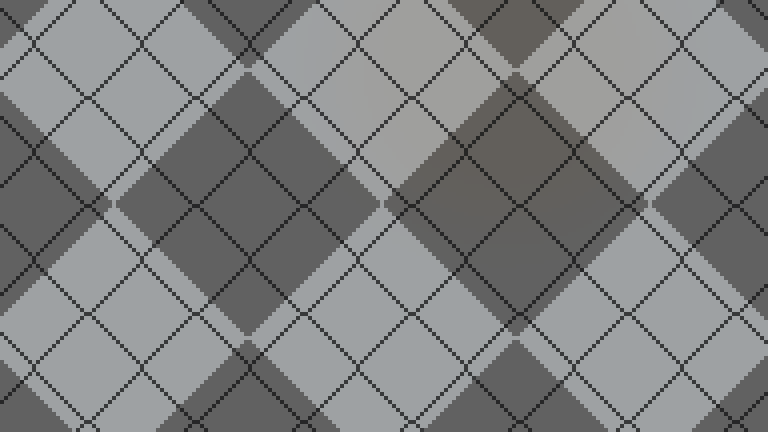
A Shadertoy shader for this pattern:

```glsl
// Grey argyle knit: stepped dark diamonds under a fine diagonal lattice.

const float ROWS = 108.0;            // stitches over the canvas height
const float DIAMOND_PERIOD = 67.0;   // in stitches
const float LATTICE_PERIOD = 27.0;
const int SAMPLES = 4;               // per axis, for smooth stitch edges

const vec3 LIGHT_WOOL = vec3(0.620, 0.630, 0.638);
const vec3 DARK_WOOL = vec3(0.380, 0.380, 0.380);
const vec3 THREAD = vec3(0.055, 0.055, 0.060);
const vec3 WARM_SHIFT = vec3(0.004, -0.006, -0.022);

// Mirrored distance to the nearest repeat of a centre
vec2 foldAround(vec2 p, vec2 center, float period) {
    return abs(mod(p - center + 0.5 * period, period) - 0.5 * period);
}

float diamondMask(vec2 stitch, vec2 center, float period) {
    vec2 d = foldAround(stitch, center, period);
    return step(d.x + d.y, 0.5 * period);
}

// One-stitch diagonals crossing at the given node
float latticeMask(vec2 stitch, vec2 node, float period) {
    vec2 d = foldAround(stitch, node, period);
    return step(abs(d.y - d.x - 0.5), 0.25);
}

// Soft warm patch in the dye
float warmth(vec2 stitch, vec2 center) {
    return 1.0 - smoothstep(25.0, 55.0, length(stitch - center));
}

vec3 knitColor(vec2 stitch) {
    float diamond = diamondMask(stitch, vec2(61.5, 56.5), DIAMOND_PERIOD);
    float thread = latticeMask(stitch, vec2(8.0, 96.5), LATTICE_PERIOD);
    vec3 wool = mix(LIGHT_WOOL, DARK_WOOL, diamond);
    wool += WARM_SHIFT * warmth(stitch, vec2(125.0, 91.0));
    return mix(wool, THREAD, 0.71 * thread);
}

void mainImage(out vec4 fragColor, in vec2 fragCoord) {
    vec3 sum = vec3(0.0);
    for (int j = 0; j < SAMPLES; j++) {
        for (int i = 0; i < SAMPLES; i++) {
            vec2 offset = (vec2(i, j) + 0.5) / float(SAMPLES) - 0.5;
            vec2 stitch = floor((fragCoord + offset) / iResolution.y * ROWS);
            sum += knitColor(stitch);
        }
    }
    fragColor = vec4(sum / float(SAMPLES * SAMPLES), 1.0);
}
```
